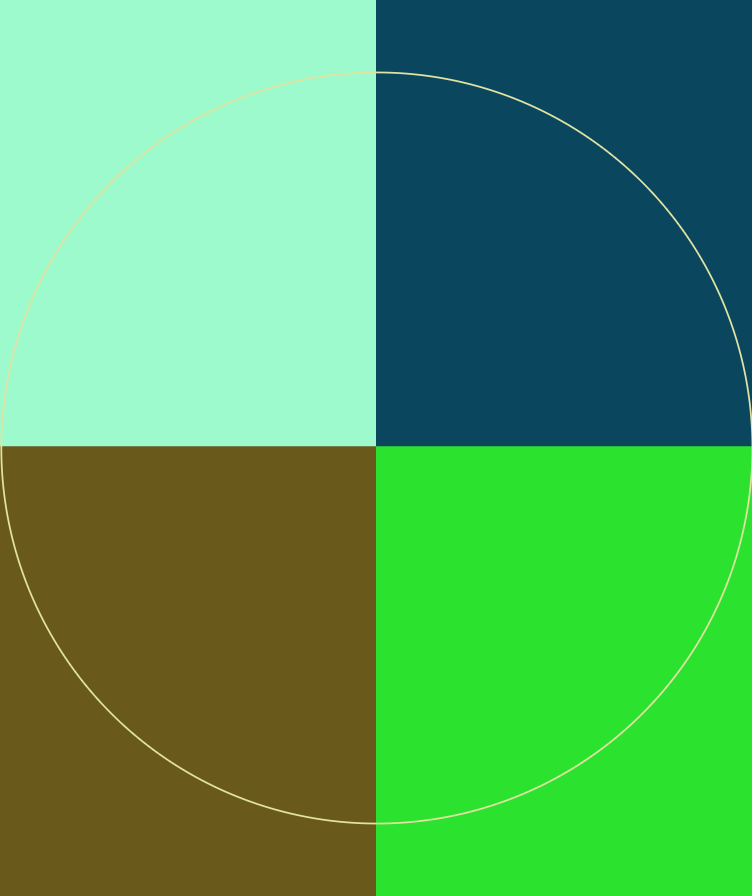
Reproduce this background procedurally as a WebGL 2 fragment shader.

```glsl
#version 300 es
precision highp float;
// Four flat colour quadrants with a thin pale ring that nearly touches the sides.
// Quadrants are blended by smoothed half planes; the ring is a circle distance.
// Lengths are in canvas widths, measured from the canvas centre.

uniform vec2 u_resolution;
out vec4 fragColor;

const vec3 MINT  = vec3(0.61, 0.98, 0.80);
const vec3 NAVY  = vec3(0.04, 0.28, 0.37);
const vec3 OLIVE = vec3(0.41, 0.35, 0.10);
const vec3 GREEN = vec3(0.17, 0.89, 0.18);
const vec3 CREAM = vec3(0.88, 0.89, 0.63);

const vec2 CROSS_POINT = vec2(0.0, 0.00233);
const vec2 RING_CENTER = vec2(0.00116, 0.0);
const float RING_RADIUS = 0.4994;
const float RING_WIDTH = 0.00233;

// Coverage of the positive side of a signed distance, one pixel soft
vec2 coverage(vec2 signedDistance, float pixel) {
    return clamp(signedDistance / pixel + 0.5, 0.0, 1.0);
}

// Coverage of a circular outline
float ring(vec2 p, float radius, float width, float pixel) {
    float d = 0.5 * width - abs(length(p) - radius);
    return coverage(vec2(d), pixel).x;
}

void main() {
    float pixel = 1.0 / u_resolution.x;
    vec2 p = (gl_FragCoord.xy - 0.5 * u_resolution) * pixel;

    // Quadrants
    vec2 side = coverage(p - CROSS_POINT, pixel);
    vec3 lower = mix(OLIVE, GREEN, side.x);
    vec3 upper = mix(MINT, NAVY, side.x);
    vec3 color = mix(lower, upper, side.y);

    // Thin ring
    color = mix(color, CREAM, ring(p - RING_CENTER, RING_RADIUS, RING_WIDTH, pixel));

    fragColor = vec4(color, 1.0);
}
```
